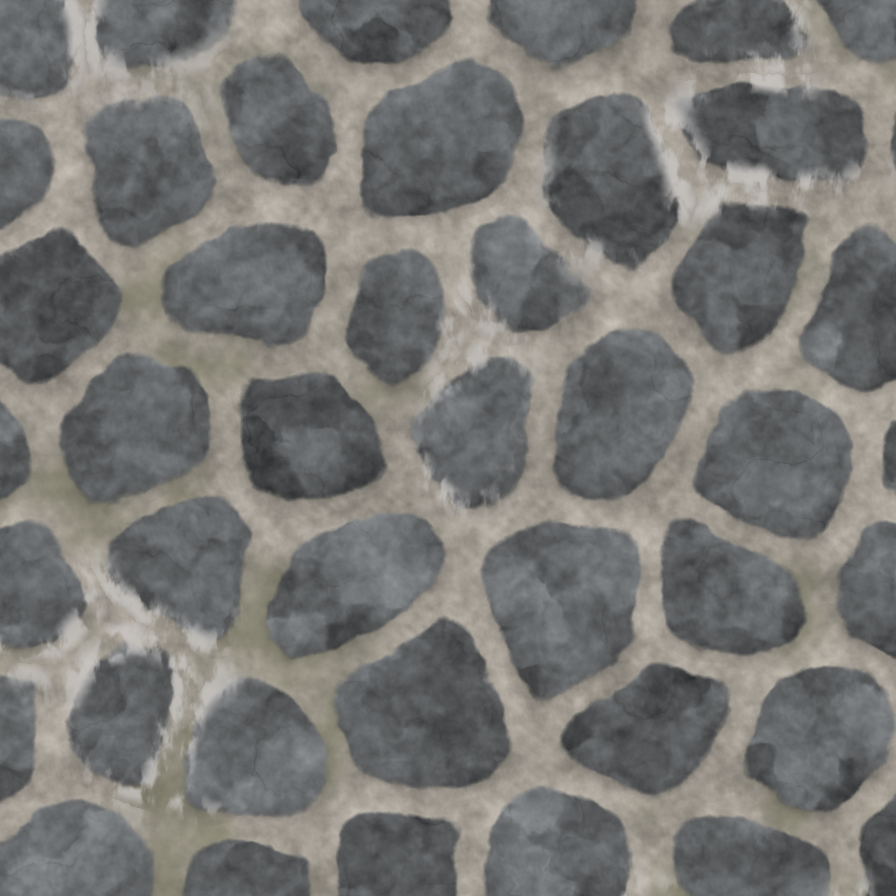
This texture is drawn by a three.js fragment shader. Its source:

```glsl
// Rubble wall: dark basalt stones set in pale, sandy mortar.
// Staggered Voronoi cells are inset and rounded into stones, then shaded with
// soft facets, relief and cracks; the mortar gets grain, moss, shadow and lime.
varying vec2 vUv;

const vec2 CELL = vec2(0.19, 0.16);

float hash(vec2 p) {
  return fract(sin(dot(p, vec2(127.1, 311.7))) * 43758.5);
}

vec2 hash2(vec2 p) {
  return vec2(hash(p), hash(p + 57.3));
}

float noise(vec2 p) {
  vec2 i = floor(p), f = fract(p);
  f = f * f * (3.0 - 2.0 * f);
  return mix(mix(hash(i), hash(i + vec2(1.0, 0.0)), f.x),
             mix(hash(i + vec2(0.0, 1.0)), hash(i + 1.0), f.x), f.y);
}

float fbm(vec2 p) {
  float sum = 0.0, amp = 0.52;
  for (int i = 0; i < 4; i++) {
    sum += amp * noise(p);
    p = mat2(1.6, 1.2, -1.2, 1.6) * p + 7.7;
    amp *= 0.5;
  }
  return sum;
}

// Centre of a stone, with every other row shifted by half a cell
vec2 stoneCentre(vec2 id) {
  vec2 stagger = vec2(0.5 * mod(id.y, 2.0), 0.0);
  return (id + 0.5 + stagger + 0.62 * (hash2(id + 3.0) - 0.5)) * CELL;
}

// Rounded distance to the cell border; also gives the stone's id and offset
float stoneBorder(vec2 p, out vec2 id, out vec2 toCentre) {
  vec2 base = floor(p / CELL);
  float nearest = 10.0;
  for (int y = -2; y <= 2; y++)
    for (int x = -2; x <= 2; x++) {
      vec2 cell = base + vec2(x, y);
      vec2 r = stoneCentre(cell) - p;
      if (dot(r, r) < nearest) {
        nearest = dot(r, r);
        id = cell;
        toCentre = r;
      }
    }
  float sum = 0.0;
  for (int y = -2; y <= 2; y++)
    for (int x = -2; x <= 2; x++) {
      if (x == 0 && y == 0) continue;
      vec2 r = stoneCentre(id + vec2(x, y)) - p;
      sum += exp(-75.0 * dot(0.5 * (toCentre + r), normalize(r - toCentre)));
    }
  return -log(sum) / 75.0;
}

// Randomly tilted planes with slightly softened joints
float facets(vec2 p) {
  vec2 base = floor(p);
  float sum = 0.0, total = 0.0;
  for (int y = -1; y <= 1; y++)
    for (int x = -1; x <= 1; x++) {
      vec2 cell = base + vec2(x, y);
      vec2 r = cell + hash2(cell) - p;
      float weight = exp(-22.0 * dot(r, r));
      sum += weight * (hash(cell + 9.0) - 0.5 + dot(r, hash2(cell + 21.0) - 0.5));
      total += weight;
    }
  return sum / max(total, 1e-6);
}

void main() {
  vec2 uv = vUv + CELL * 4.3;

  // Ragged outlines
  vec2 coarse = vec2(noise(uv * 14.0), noise(uv * 14.0 + 31.0)) - 0.5;
  vec2 ragged = vec2(fbm(uv * 42.0), fbm(uv * 42.0 + 17.0)) - 0.5;
  vec2 p = uv + 0.022 * coarse + 0.014 * ragged;

  vec2 id, toCentre;
  float border = stoneBorder(p, id, toCentre);
  float inset = border - 0.011 - 0.009 * hash(id + 5.0);
  float stoneMask = smoothstep(-0.0025, 0.0035, inset);
  float below = toCentre.y / (length(toCentre) + 0.01);

  // Stone: facets, lit relief, mottling and cracks
  vec2 q = uv + 0.03 * ragged + hash2(id) * 5.0;
  float relief = fbm(q * 22.0) - fbm(q * 22.0 + vec2(-0.08, 0.2));
  float tone = 0.385 + 0.06 * (hash(id + 11.0) - 0.5);
  tone += 0.13 * facets(q * 15.0) + 0.26 * relief;
  tone += 0.16 * (fbm(q * 12.0) - 0.5) + 0.15 * (fbm(uv * 85.0) - 0.5);
  float crack = 1.0 - smoothstep(0.0, 0.035, abs(noise(q * vec2(13.0, 17.0)) - 0.5));
  tone -= 0.05 * crack * noise(q * 30.0);
  float rim = exp(-max(inset, 0.0) / 0.011);
  tone -= rim * (0.02 + 0.06 * below);
  vec3 stone = tone * vec3(0.975, 1.0, 1.02);

  // Mortar: sandy grain, mossy stains and shadow under the stones
  float sand = 0.5 + 1.1 * (fbm(uv * 24.0) - 0.5) + 0.8 * (fbm(uv * 95.0) - 0.5);
  vec3 mortar = mix(vec3(0.53, 0.51, 0.475), vec3(0.76, 0.73, 0.69), sand);
  float moss = smoothstep(0.52, 0.8, fbm(uv * 7.0 + 40.0));
  mortar = mix(mortar, vec3(0.46, 0.46, 0.37), 0.6 * moss);
  float contact = exp(min(inset, 0.0) / 0.007);
  mortar *= 1.0 - contact * (0.08 + 0.13 * below);

  vec3 color = mix(mortar, stone, stoneMask);

  // White lime bloom, streaking over the edges of a few stones
  float bloom = smoothstep(0.66, 0.86, noise(uv * 6.0 + 12.0));
  float streaks = smoothstep(0.38, 0.62, fbm(uv * vec2(60.0, 34.0)));
  float nearEdge = 1.0 - smoothstep(0.004, 0.02, abs(inset + 0.004));
  color = mix(color, vec3(0.79, 0.78, 0.77), 0.8 * bloom * streaks * nearEdge);

  gl_FragColor = vec4(clamp(color, 0.0, 1.0), 1.0);
}
```
